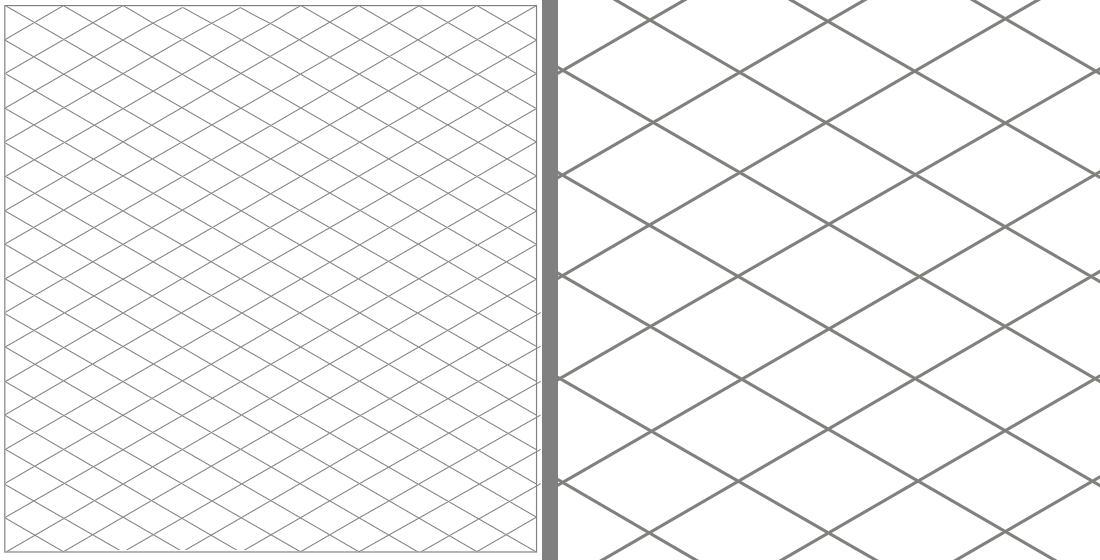
Left, the full canvas; right, a detail of the centre.
This pattern is drawn by a WebGL 1 fragment shader. Its source:

```glsl
precision highp float;

uniform vec2 u_resolution;

#define CELLS vec2(9.0, 16.0)
#define FRAME_MIN vec2(0.0089, 0.0143)
#define FRAME_MAX vec2(0.9899, 0.9900)
#define LINE_WIDTH 0.00186
#define FRAME_WIDTH 0.0021
#define INK vec3(0.50, 0.50, 0.49)
#define PAPER vec3(1.0)
#define WOBBLE 0.014
#define OVERSHOOT 0.07
#define TIP_GAP 0.06

// Antialiased coverage of a stroke; distance and width in pixels.
float stroke(float dist, float width) {
  return clamp(0.5 * width + 0.5 - abs(dist), 0.0, min(width, 1.0));
}

// One inside a box, fading over a pixel at its borders.
float boxMask(vec2 p, vec2 low, vec2 high, vec2 cellPx) {
  vec2 inside = min(p - low, high - p) * cellPx;
  return clamp(min(inside.x, inside.y) + 0.5, 0.0, 1.0);
}

// Smooth bump over an interval along x.
float span(float x, float start, float end) {
  return smoothstep(start - 0.3, start + 0.3, x)
       * (1.0 - smoothstep(end - 0.3, end + 0.3, x));
}

// Slight drafting error that drifts along each numbered line.
float drift(float index, float along, float seed) {
  return WOBBLE * (sin(index * 2.4 + along * 0.3 + seed)
       + 0.5 * sin(index * 5.1 - along * 0.7 + seed));
}

// Signed distance, in cells, to the line with the given index.
float lineOffset(float coord, float index, float along, float seed) {
  return coord - index - drift(index, along, seed);
}

void main() {
  vec2 frameSize = FRAME_MAX - FRAME_MIN;
  vec2 cellPx = frameSize * u_resolution / CELLS;
  vec2 grid = (gl_FragCoord.xy / u_resolution - FRAME_MIN) / frameSize * CELLS;
  float linePx = LINE_WIDTH * u_resolution.y;
  float pxPerCell = 1.0 / length(1.0 / cellPx);

  // A few apexes sit just below the top edge.
  vec2 p = grid;
  p.y += 0.05 * span(p.x, 2.5, 4.5) * smoothstep(15.0, 16.0, p.y);

  // Two families of diagonals form the rhombi.
  float fallIndex = floor(p.x + p.y + 0.5);
  float riseIndex = floor(p.x - p.y + 0.5);
  float longLine = step(1.5, riseIndex) * step(riseIndex, 7.5);
  float sag = 0.02 * max(p.x - 6.0, 0.0) * longLine;
  float fall = lineOffset(p.x + p.y, fallIndex, p.x, 0.0);
  float rise = lineOffset(p.x - p.y - sag, riseIndex, p.x, 1.7);

  // Some lower tips stop short; some rising lines cross the right edge.
  vec2 low = vec2(0.0, TIP_GAP * span(p.x, 1.6, 4.4));
  vec2 riseEnd = CELLS + vec2(OVERSHOOT * longLine, 0.0);
  float ink = stroke(fall * pxPerCell, linePx) * boxMask(p, low, CELLS, cellPx);
  ink = max(ink, stroke(rise * pxPerCell, linePx) * boxMask(p, low, riseEnd, cellPx));

  // Rectangular border.
  vec2 edge = (abs(grid - 0.5 * CELLS) - 0.5 * CELLS) * cellPx;
  float border = max(edge.x, edge.y);
  ink = max(ink, stroke(border, FRAME_WIDTH * u_resolution.y));

  gl_FragColor = vec4(mix(PAPER, INK, ink), 1.0);
}
```
